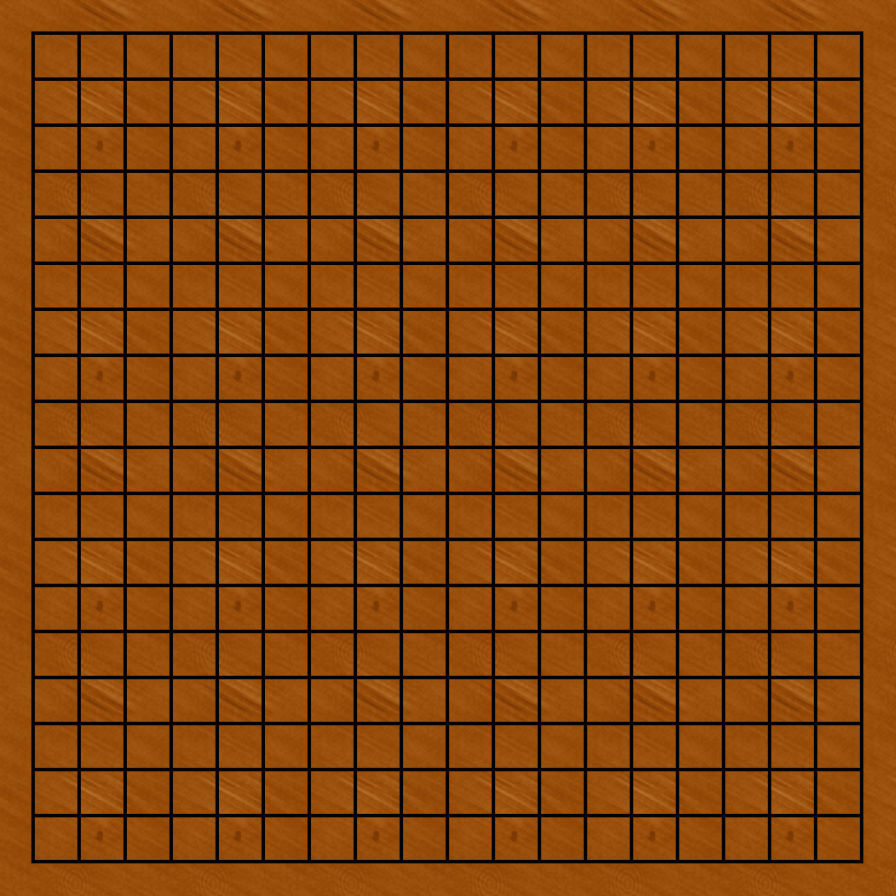
Write a WebGL 1 fragment shader that draws this pattern.

```glsl
precision highp float;
// Square wooden game board: an 18 by 18 cell grid ruled over tiled diagonal grain.

uniform vec2 u_resolution;

const float CELLS = 18.0;
const float PITCH = 0.05137;
const float LINE_WIDTH = 0.0039;
const vec2 BOARD_CENTRE = vec2(0.4993, 0.5007);

const vec2 TILE = PITCH * vec2(3.0, 5.0);    // wood repeats every 3 by 5 cells
const float GRAIN_SKEW = 3.0;                // whole number keeps the grain seamless
const vec2 STREAKS_UPPER = vec2(0.267, 0.883);
const vec2 STREAKS_LOWER = vec2(0.267, 0.733);
const vec2 RING_CENTRE = vec2(0.392, 0.527);
const vec2 KNOT_CENTRE = vec2(0.577, 0.585);

const vec3 WOOD = vec3(0.592, 0.292, 0.030);
const vec3 WOOD_LIGHT = vec3(0.720, 0.465, 0.190);
const vec3 WOOD_DARK = vec3(0.390, 0.165, 0.012);
const vec3 INK = vec3(0.025, 0.008, 0.003);

float hash(vec2 p) {
  return fract(sin(dot(p, vec2(127.1, 311.7))) * 43758.55);
}

// Value noise in -1..1 that wraps after `period` lattice cells.
float wrapNoise(vec2 p, vec2 period, float seed) {
  vec2 i = floor(p);
  vec2 f = fract(p);
  f = f * f * (3.0 - 2.0 * f);
  vec2 lo = mod(i, period) + seed;
  vec2 hi = mod(i + 1.0, period) + seed;
  float bottom = mix(hash(lo), hash(vec2(hi.x, lo.y)), f.x);
  float top = mix(hash(vec2(lo.x, hi.y)), hash(hi), f.x);
  return 2.0 * mix(bottom, top, f.y) - 1.0;
}

// Offset from the closest tiled copy of a feature.
vec2 tiledOffset(vec2 p, vec2 centre) {
  return mod(p - centre + 0.5 * TILE, TILE) - 0.5 * TILE;
}

float patchMask(vec2 p, vec2 centre, vec2 radius) {
  vec2 d = tiledOffset(p, centre) / radius;
  return 1.0 - smoothstep(0.2, 1.0, length(d));
}

// Noise stretched along the grain; `cells` counts across and along one tile.
float grain(vec2 uv, vec2 cells, float seed) {
  vec2 q = vec2(uv.x + GRAIN_SKEW * uv.y, uv.y);
  return wrapNoise(q * cells, cells, seed);
}

// Signed wood tone: above zero is pale, below zero is dark.
float woodTone(vec2 p) {
  vec2 uv = p / TILE;

  // Mottling, faint fibres and fine pores everywhere
  float tone = 0.08 + 0.08 * wrapNoise(uv * vec2(5.0, 8.0), vec2(5.0, 8.0), 3.0);
  tone += 0.13 * grain(uv, vec2(22.0, 9.0), 11.0);
  tone += 0.11 * wrapNoise(uv * vec2(60.0, 100.0), vec2(60.0, 100.0), 29.0);

  // Strong pale and dark streaks in two patches
  float streaks = max(patchMask(p, STREAKS_UPPER, vec2(0.074, 0.048)),
                      patchMask(p, STREAKS_LOWER, vec2(0.068, 0.044)));
  float broad = grain(uv, vec2(9.0, 4.0), 47.0);
  float fine = grain(uv, vec2(26.0, 12.0), 61.0);
  tone += streaks * (0.42 * broad + 0.38 * fine);

  // Soft growth rings
  vec2 toRing = tiledOffset(p, RING_CENTRE) * vec2(1.25, 0.85);
  float ringMask = 1.0 - smoothstep(0.012, 0.036, length(toRing));
  tone += 0.10 * ringMask * sin(length(toRing) * 1100.0 + 2.0 * broad);

  // Short dark flecks around a knot
  float knot = patchMask(p, KNOT_CENTRE, vec2(0.026, 0.018));
  float fleck = wrapNoise(uv * vec2(22.0, 40.0), vec2(22.0, 40.0), 83.0);
  return tone - 0.55 * knot * smoothstep(0.1, 0.7, fleck);
}

vec3 woodColour(float tone) {
  vec3 colour = mix(WOOD, WOOD_LIGHT, clamp(tone, 0.0, 1.0));
  return mix(colour, WOOD_DARK, clamp(-tone, 0.0, 1.0));
}

// Ink coverage of the ruled lines, ending squarely at the outer frame.
float gridCoverage(vec2 p, vec2 pixel) {
  vec2 fromCentre = p - BOARD_CENTRE;
  vec2 g = fromCentre / PITCH + 0.5 * CELLS;
  vec2 nearest = clamp(floor(g + 0.5), 0.0, CELLS);
  vec2 lineDistance = abs(g - nearest) * PITCH - 0.5 * LINE_WIDTH;
  vec2 frameDistance = abs(fromCentre) - 0.5 * (CELLS * PITCH + LINE_WIDTH);
  vec2 ruled = clamp(0.5 - lineDistance / pixel, 0.0, 1.0);
  vec2 inside = clamp(0.5 - frameDistance / pixel, 0.0, 1.0);
  return max(ruled.x * inside.y, ruled.y * inside.x);
}

void main() {
  vec2 p = gl_FragCoord.xy / u_resolution;
  vec3 colour = woodColour(woodTone(p));
  colour = mix(colour, INK, gridCoverage(p, 1.0 / u_resolution));
  gl_FragColor = vec4(colour, 1.0);
}
```
